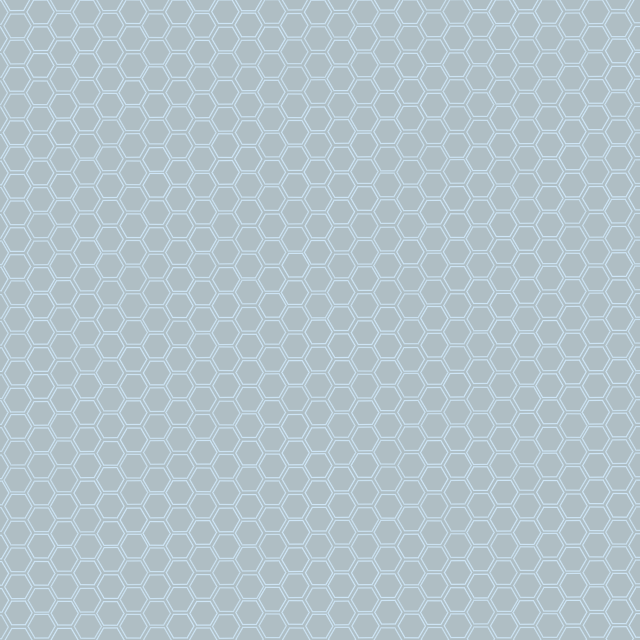
Give the GLSL for this pattern, as a Shadertoy shader.

```glsl
// Honeycomb of separate pale blue hexagon outlines on a flat grey-blue ground.

const float ROWS = 23.96;                     // hexagons down the canvas
const vec2 LATTICE = vec2(1.7320508, 1.0);    // period of one staggered grid, in rows
const vec2 ORIGIN = vec2(0.662, 0.018);       // centre of the first hexagon
const float LEAN = 0.0018;                    // turn of the whole grid, in radians
const float APOTHEM = 0.442;
const float LINE_WIDTH = 0.045;
const float DRIFT = 0.018;                    // largest shift of a hexagon
const float TILT = 0.010;                     // largest turn of a hexagon, in radians

const vec3 GROUND = vec3(0.685, 0.747, 0.770);
const vec3 LINE = vec3(0.808, 0.900, 0.968);

vec3 hash32(vec2 p) {
    vec3 q = fract(p.xyx * vec3(0.1031, 0.1030, 0.0973));
    q += dot(q, q.yxz + 33.33);
    return fract((q.xxy + q.yzz) * q.zyx);
}

vec2 rotate(vec2 p, float angle) {
    float c = cos(angle), s = sin(angle);
    return vec2(c * p.x - s * p.y, s * p.x + c * p.y);
}

// Signed distance to the sides of a hexagon with a flat top.
float hexagon(vec2 p, float apothem) {
    p = abs(p);
    return max(p.y, dot(p, vec2(0.8660254, 0.5))) - apothem;
}

float stroke(float dist, float width, float pixel) {
    return clamp(0.5 + (0.5 * width - abs(dist)) / pixel, 0.0, 1.0)
         * min(1.0, width / pixel);
}

// Nearest centre among two interleaved rectangular grids.
vec2 nearestCentre(vec2 p, vec2 lattice) {
    vec2 a = floor(p / lattice + 0.5) * lattice;
    vec2 b = (floor(p / lattice) + 0.5) * lattice;
    return distance(p, a) < distance(p, b) ? a : b;
}

void mainImage(out vec4 fragColor, in vec2 fragCoord) {
    float pixel = ROWS / iResolution.y;

    // Whole grid, turned about the middle of the canvas
    vec2 middle = 0.5 * iResolution.xy * pixel;
    vec2 p = rotate(fragCoord * pixel - middle, -LEAN) + middle - ORIGIN;

    // Cell and its own random values
    vec2 centre = nearestCentre(p, LATTICE);
    vec2 id = floor(centre / (0.5 * LATTICE) + 0.5);
    vec3 rnd = hash32(id + 50.0);

    // Slightly shifted and turned outline
    vec2 local = p - centre - DRIFT * (2.0 * rnd.xy - 1.0);
    local = rotate(local, TILT * (2.0 * rnd.z - 1.0));
    float line = stroke(hexagon(local, APOTHEM), LINE_WIDTH, pixel);

    // Faint difference in line strength between cells
    float strength = mix(0.82, 1.0, fract(rnd.x * 7.0 + rnd.z));
    fragColor = vec4(mix(GROUND, LINE, line * strength), 1.0);
}
```
